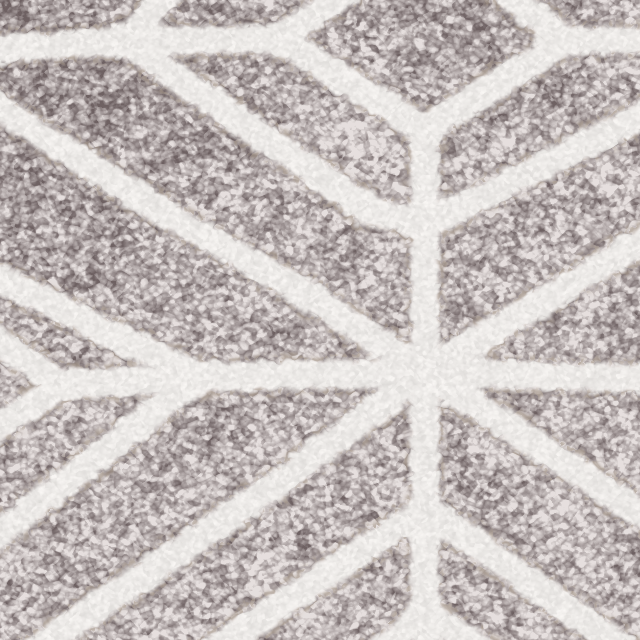
A Shadertoy shader for this pattern:

```glsl
const vec3 IVORY = vec3(0.925, 0.915, 0.905);
const vec3 PILE_DARK = vec3(0.43, 0.38, 0.385);
const vec3 PILE_LIGHT = vec3(0.90, 0.875, 0.87);
const vec3 RIM_TAN = vec3(0.60, 0.54, 0.48);
const float HALF_WIDTH = 0.0205;
const float FILLET = 0.012;
const float HUB_SWELL = 0.024;
const float TUFT_SCALE = 105.0;
const float FIBRE_SCALE = 175.0;

// Junctions of the lattice
const vec2 HUB = vec2(0.664, 0.418);
const vec2 WEST = vec2(0.312, 0.411);
const vec2 FAR_WEST = vec2(0.098, 0.398);
const vec2 NORTH = vec2(0.664, 0.648);
const vec2 FAR_NORTH = vec2(0.664, 0.798);
const vec2 SOUTH = vec2(0.664, 0.206);
const vec2 FAR_SOUTH = vec2(0.664, 0.043);
const vec2 TOP_LEFT = vec2(0.195, 0.936);
const vec2 TOP_MID = vec2(0.436, 0.938);
const vec2 TOP_RIGHT = vec2(0.885, 0.936);

vec2 hash2(vec2 p) {
    vec3 q = fract(p.xyx * vec3(0.1031, 0.1030, 0.0973));
    q += dot(q, q.yzx + 33.33);
    return fract((q.xx + q.yz) * q.zy);
}

// Soft cellular noise: x = blended cell value, y = distance to nearest seed
vec2 tufts(vec2 p) {
    vec2 cell = floor(p), f = fract(p);
    float sum = 0.0, weight = 0.0, nearest = 4.0;
    for (int j = -1; j <= 1; j++)
    for (int i = -1; i <= 1; i++) {
        vec2 o = vec2(i, j);
        vec2 seed = hash2(cell + o);
        vec2 r = o + seed - f;
        float d2 = dot(r, r);
        float w = exp(-7.0 * d2);
        sum += w * hash2(cell + o + 71.0).x;
        weight += w;
        nearest = min(nearest, d2);
    }
    return vec2(sum / weight, sqrt(nearest));
}

float segment(vec2 p, vec2 a, vec2 b) {
    vec2 v = b - a;
    return length(p - a - v * clamp(dot(p - a, v) / dot(v, v), 0.0, 1.0));
}

float fuse(float a, float b) {
    float h = max(FILLET - abs(a - b), 0.0);
    return min(a, b) - h * h / (4.0 * FILLET);
}

// Two strokes meeting at the middle point
float bend(vec2 p, vec2 a, vec2 mid, vec2 b) {
    return min(segment(p, a, mid), segment(p, mid, b));
}

float lattice(vec2 p) {
    // Spokes through the hub
    float d = bend(p, FAR_NORTH, HUB, vec2(0.664, -0.05));
    d = fuse(d, bend(p, HUB, WEST, FAR_WEST));
    d = fuse(d, bend(p, vec2(1.05, 0.407), HUB, vec2(0.482, 0.538)));
    d = fuse(d, bend(p, vec2(0.482, 0.538), vec2(0.234, 0.681), vec2(-0.05, 0.863)));
    d = fuse(d, bend(p, HUB, vec2(0.443, 0.251), vec2(0.005, -0.05)));
    d = fuse(d, bend(p, vec2(1.05, 0.652), HUB, vec2(1.05, 0.166)));
    // Chevrons along the spokes
    d = fuse(d, bend(p, vec2(-0.05, 0.589), WEST, vec2(-0.05, 0.128)));
    d = fuse(d, bend(p, vec2(-0.05, 0.498), FAR_WEST, vec2(-0.05, 0.304)));
    d = fuse(d, bend(p, vec2(1.05, 0.843), NORTH, vec2(0.573, 0.674)));
    d = fuse(d, segment(p, vec2(0.573, 0.674), TOP_LEFT));
    d = fuse(d, bend(p, TOP_MID, FAR_NORTH, TOP_RIGHT));
    d = fuse(d, bend(p, vec2(0.29, -0.045), SOUTH, vec2(1.02, -0.045)));
    d = fuse(d, bend(p, vec2(0.56, -0.045), FAR_SOUTH, vec2(0.80, -0.045)));
    // Upper border
    d = fuse(d, bend(p, vec2(-0.05, 0.92), TOP_LEFT, TOP_MID));
    d = fuse(d, bend(p, vec2(1.05, 0.938), TOP_RIGHT, vec2(0.745, 1.05)));
    d = fuse(d, segment(p, TOP_MID, vec2(0.589, 1.05)));
    d = fuse(d, segment(p, TOP_LEFT, vec2(0.30, 1.05)));
    return min(d, length(p - HUB) - HUB_SWELL);
}

float glow(vec2 p, vec2 centre, float falloff) {
    vec2 v = p - centre;
    return exp(-falloff * dot(v, v));
}

void mainImage(out vec4 fragColor, in vec2 fragCoord) {
    vec2 p = fragCoord / iResolution.xy;

    // Curled yarn
    vec2 curl = 0.0025 * sin(p.yx * vec2(190.0, 163.0) + 2.0 * sin(p * 87.0));
    vec2 tuft = tufts((p + curl) * TUFT_SCALE * vec2(0.9, 1.15));
    vec2 fibre = tufts((p - curl) * FIBRE_SCALE + 19.0);
    vec2 patches = tufts(p * 24.0 + 5.0);

    // Pile with broad wear and shade
    float tone = 0.65 + 0.75 * (tuft.x - 0.5) + 0.55 * (fibre.x - 0.5);
    tone += 0.45 * (0.45 - tuft.y) + 0.16 * (patches.x - 0.5);
    tone -= 0.22 * glow(p, vec2(0.0, 0.92), 7.0);
    tone -= 0.10 * glow(p, vec2(0.72, 1.0), 18.0);
    tone += 0.19 * glow(p, vec2(0.56, 0.77), 110.0);
    vec3 color = mix(PILE_DARK, PILE_LIGHT, clamp(tone, 0.0, 1.0));

    // Frayed ivory strokes with a tan rim
    float d = lattice(p + curl * 0.6) - HALF_WIDTH;
    d += 0.009 * (tuft.x - 0.5) + 0.004 * (patches.x - 0.5);
    float rim = exp(-pow((d - 0.006) / 0.005, 2.0));
    color = mix(color, RIM_TAN, 0.55 * rim * smoothstep(0.35, 0.8, fibre.x));
    vec3 stroke = IVORY + 0.07 * (fibre.x - 0.5) + 0.05 * (0.45 - tuft.y);
    color = mix(stroke, color, smoothstep(-0.004, 0.006, d));

    fragColor = vec4(color, 1.0);
}
```
